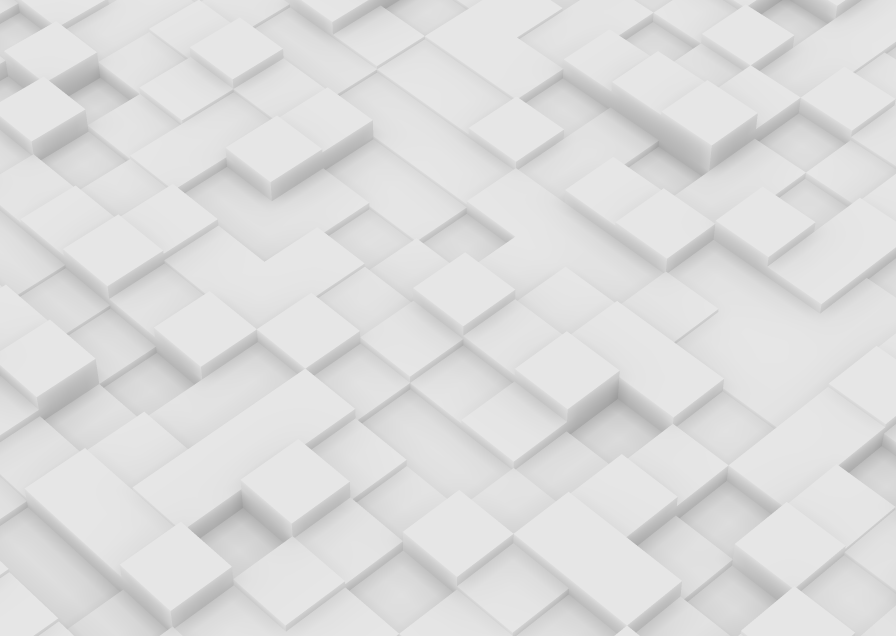
Write a WebGL 1 fragment shader that draws this background.

```glsl
precision highp float;
// Field of pale square blocks raised to random heights, seen obliquely with soft contact shade.

uniform vec2 u_resolution;

// Camera, in block widths; screen units are canvas heights
const vec3  TARGET    = vec3(0.163, 0.527, 0.45);
const float DISTANCE  = 37.0;
const float FOCAL     = 4.2;
const float AZIMUTH   = 0.763;
const float ELEVATION = 0.82;

// Blocks
const float MAX_HEIGHT = 0.9;
const float LEVELS     = 14.0;  // few levels, so some neighbours lie flush
const float SEED       = 17.0;

// Light
const vec3  TOP_COLOR   = vec3(0.902);
const float LEFT_FACE   = 0.965;
const float RIGHT_FACE  = 0.915;
const float SHADE       = 0.7;
const vec3  SHADE_RADII = vec3(0.2, 0.5, 0.95);

const int STEPS = 6;
const int AA    = 3;

vec2 hash22(vec2 p) {
  vec3 q = fract(vec3(p.xyx) * vec3(0.1031, 0.1030, 0.0973));
  q += dot(q, q.yzx + 33.33);
  return fract((q.xx + q.yz) * q.zy);
}

float blockHeight(vec2 cell) {
  vec2 r = hash22(cell + SEED);
  return MAX_HEIGHT * floor(0.5 * (r.x + r.y) * LEVELS + 0.5) / LEVELS;
}

// Share of the span x +- SHADE_RADII that lies in the cell starting at c
vec3 overlap(float x, float c) {
  vec3 span = min(x + SHADE_RADII, vec3(c + 1.0)) - max(x - SHADE_RADII, vec3(c));
  return max(span, 0.0) / (2.0 * SHADE_RADII);
}

// Occlusion by surrounding blocks that rise above p
float occlusion(vec3 p) {
  vec2 home = floor(p.xy);
  vec3 sum = vec3(0.0);
  for (int j = -1; j <= 1; j++) {
    for (int i = -1; i <= 1; i++) {
      vec2 cell = home + vec2(float(i), float(j));
      float rise = max(blockHeight(cell) - p.z, 0.0);
      sum += overlap(p.x, cell.x) * overlap(p.y, cell.y) * rise / (rise + SHADE_RADII);
    }
  }
  return dot(sum, vec3(1.0 / 3.0));
}

// Walk the ray from cell to cell until it meets a wall or a top
vec3 trace(vec3 origin, vec3 dir) {
  vec2 cell = floor(origin.xy);
  vec2 stepDir = sign(dir.xy);
  vec2 nextT = (cell + max(stepDir, 0.0) - origin.xy) / dir.xy;
  vec2 deltaT = abs(1.0 / dir.xy);
  float t = 0.0;
  float face = 1.0;
  float entryFace = 1.0;
  for (int i = 0; i < STEPS; i++) {
    float h = blockHeight(cell);
    if (origin.z + t * dir.z < h) {
      face = entryFace;
      break;
    }
    float exitT = min(nextT.x, nextT.y);
    if (origin.z + exitT * dir.z <= h) {
      t = (h - origin.z) / dir.z;
      break;
    }
    t = exitT;
    if (nextT.x < nextT.y) {
      cell.x += stepDir.x;
      nextT.x += deltaT.x;
      entryFace = LEFT_FACE;
    } else {
      cell.y += stepDir.y;
      nextT.y += deltaT.y;
      entryFace = RIGHT_FACE;
    }
  }
  return TOP_COLOR * face * (1.0 - SHADE * occlusion(origin + t * dir));
}

vec3 view(vec2 screen) {
  float ca = cos(AZIMUTH), sa = sin(AZIMUTH);
  float ce = cos(ELEVATION), se = sin(ELEVATION);
  vec3 right = vec3(ca, sa, 0.0);
  vec3 away = vec3(sa, -ca, 0.0);
  vec3 forward = vec3(away.xy * ce, -se);
  vec3 up = vec3(away.xy * se, ce);
  vec3 dir = forward * FOCAL + right * screen.x + up * screen.y;
  vec3 eye = TARGET - forward * DISTANCE;
  // Start on the plane just above the tallest block
  return trace(eye + dir * (MAX_HEIGHT + 0.01 - eye.z) / dir.z, dir);
}

void main() {
  vec3 color = vec3(0.0);
  for (int j = 0; j < AA; j++) {
    for (int i = 0; i < AA; i++) {
      vec2 jitter = (vec2(float(i), float(j)) + 0.5) / float(AA) - 0.5;
      color += view((gl_FragCoord.xy + jitter - 0.5 * u_resolution) / u_resolution.y);
    }
  }
  gl_FragColor = vec4(color / float(AA * AA), 1.0);
}
```
